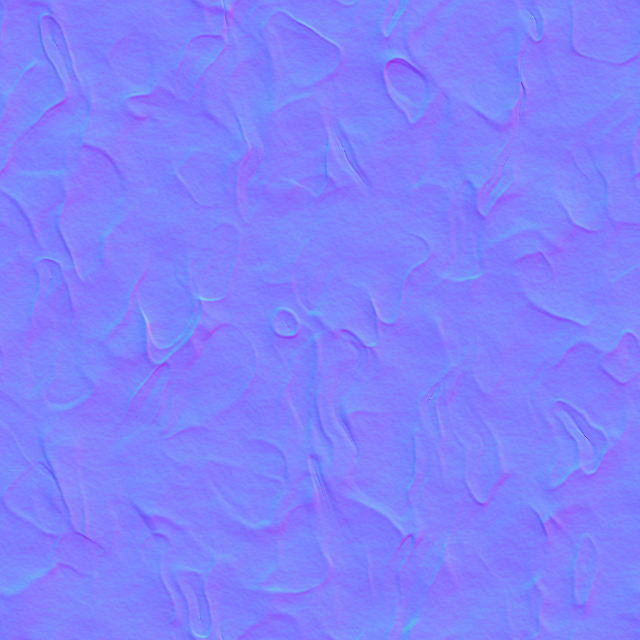
Write a Shadertoy shader that draws this texture map.

```glsl
const float TAU = 6.2831853;

vec2 hash2(vec2 p) {
    vec3 q = fract(vec3(p.xyx) * vec3(0.1031, 0.1030, 0.0973));
    q += dot(q, q.yzx + 33.33);
    return fract((q.xx + q.yz) * q.zy);
}

// Gradient at a lattice corner, wrapped to the period
float corner(vec2 cell, vec2 offset, vec2 f, vec2 period, float seed) {
    float angle = TAU * hash2(mod(cell + offset, period) + seed).x;
    return dot(vec2(cos(angle), sin(angle)), f - offset);
}

// Tiling gradient noise with a whole number of cells per canvas
float noise(vec2 uv, vec2 period, float seed) {
    vec2 p = uv * period, cell = floor(p), f = fract(p);
    vec2 s = f * f * f * (f * (f * 6.0 - 15.0) + 10.0);
    float a = corner(cell, vec2(0, 0), f, period, seed);
    float b = corner(cell, vec2(1, 0), f, period, seed);
    float c = corner(cell, vec2(0, 1), f, period, seed);
    float d = corner(cell, vec2(1, 1), f, period, seed);
    return mix(mix(a, b, s.x), mix(c, d, s.x), s.y);
}

vec2 warp(vec2 uv, float period, float seed) {
    return vec2(noise(uv, vec2(period), seed), noise(uv, vec2(period), seed + 31.0));
}

// Approximate distance to an upright teardrop
float teardrop(vec2 q, vec2 radii, float taper) {
    radii.x *= 1.0 + taper * clamp(q.y / radii.y, -1.0, 1.0);
    float k = length(q / radii);
    return k * (k - 1.0) / max(length(q / (radii * radii)), 0.001);
}

// Smooth union of jittered teardrops, one per grid cell
float patchDistance(vec2 uv, vec2 grid, float seed) {
    const float blend = 100.0;
    vec2 cell = floor(uv * grid);
    float sum = 0.0;
    for (int j = -1; j <= 1; j++)
    for (int i = -1; i <= 1; i++) {
        vec2 id = cell + vec2(i, j);
        vec2 key = mod(id, grid) + seed;
        vec2 place = hash2(key), shape = hash2(key + 57.0), lean = hash2(key + 91.0);
        vec2 q = uv - (id + 0.15 + 0.7 * place) / grid;
        float tilt = 0.9 * (lean.x - 0.5);
        q = mat2(cos(tilt), sin(tilt), -sin(tilt), cos(tilt)) * q;
        vec2 radii = mix(vec2(0.09, 0.12), vec2(0.34, 0.58), shape) / grid;
        sum += exp(-blend * teardrop(q, radii, lean.y - 0.5));
    }
    return -log(sum + 1e-9) / blend;
}

// Flattened patch of plaster with a raised lip, laid over what is below
float layPatch(float below, float d, float width, float strength) {
    float inside = smoothstep(0.008, -0.008, d);
    float lip = 0.26 * width * exp(-d * d / (width * width));
    float swell = 0.0018 * exp(-d * d / 0.0005);
    return below * mix(1.0, 0.3, inside) + strength * (0.0013 * inside + lip + swell);
}

// Ridges fade in and out along their length
float ridgeStrength(vec2 uv, float seed) {
    return mix(0.06, 1.1, smoothstep(-0.25, 0.4, noise(uv, vec2(7.0), seed)));
}

float plasterHeight(vec2 uv) {
    vec2 p = uv + 0.065 * warp(uv, 6.0, 3.0) + 0.024 * warp(uv, 15.0, 7.0)
           + 0.004 * warp(uv, 40.0, 19.0);
    float h = 0.0;
    for (int i = 0; i < 3; i++) {
        float layer = float(i), seed = 17.0 + 43.0 * layer;
        // Long wandering edges of a spread coat
        float coat = 0.12 * (noise(p, vec2(6.0, 4.0) + layer, seed + 5.0) - 0.08);
        if (i < 2) h = layPatch(h, coat, 0.0058, ridgeStrength(uv, seed + 71.0));
        // Separate trowelled dabs
        float dab = patchDistance(p, vec2(5.0, 4.0) + layer, seed);
        h = layPatch(h, dab, 0.0064 - 0.0011 * layer, ridgeStrength(uv, seed));
    }
    // Undulation, trowel marks and sandy grain
    h += 0.0042 * noise(uv, vec2(7.0), 11.0) + 0.0022 * noise(uv, vec2(14.0), 23.0);
    h += 0.0006 * noise(uv, vec2(43.0), 37.0);
    h += 0.00027 * noise(uv, vec2(108.0), 5.0) + 0.00018 * noise(uv, vec2(190.0), 13.0);
    return h;
}

void mainImage(out vec4 fragColor, in vec2 fragCoord) {
    vec2 uv = fragCoord / iResolution.xy;
    vec2 e = vec2(0.001, 0.0);
    float h = plasterHeight(uv);
    vec2 slope = (h - vec2(plasterHeight(uv + e.xy), plasterHeight(uv + e.yx))) / e.x;

    // Softer sideways relief, skewed so lit edges turn cyan and shaded ones pink
    vec2 tilt = vec2(0.52 * slope.x - 0.2 * slope.y + 0.008, slope.y + 0.014);
    vec3 normal = normalize(vec3(tilt, 1.0));
    fragColor = vec4(0.5 + 0.5 * normal - vec3(0.0, 0.0, 0.004), 1.0);
}
```
